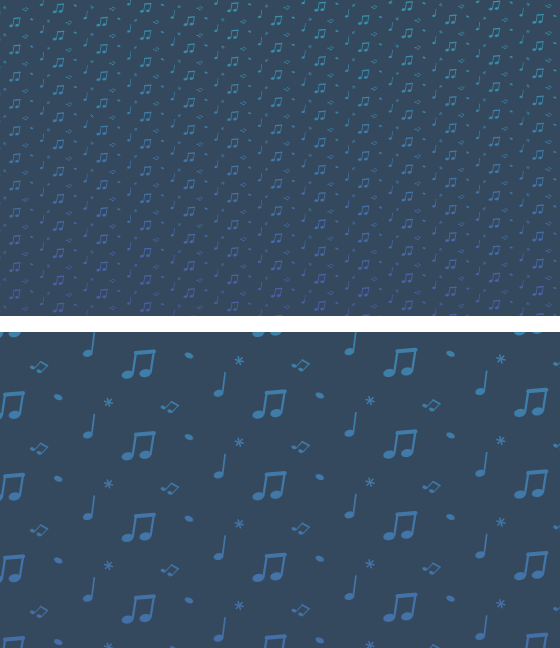
Top: the whole. Bottom: its middle third, enlarged.
This pattern is drawn by a Shadertoy shader. Its source:

```glsl
// Lengths are in hundredths of the canvas height
#define COLUMN_STEP 13.797
#define ROW_STEP 8.61
#define COLUMN_RISE 4.395
#define ORIGIN vec2(4.7, 6.84)
#define STEM_RADIUS 0.12
#define BEAM_RADIUS 0.21
#define MINI_SCALE 0.43
#define MINI_TURN 0.6
#define BACKGROUND vec3(0.204, 0.286, 0.369)
#define INK_LOW vec3(0.30, 0.36, 0.65)
#define INK_HIGH vec3(0.21, 0.58, 0.67)

mat2 rotation(float a) {
    float c = cos(a), s = sin(a);
    return mat2(c, s, -s, c);
}

// Offset from the nearest point of the staggered lattice
vec2 latticeOffset(vec2 p) {
    float column = round(p.x / COLUMN_STEP);
    p -= column * vec2(COLUMN_STEP, COLUMN_RISE);
    p.y -= ROW_STEP * round(p.y / ROW_STEP);
    return p;
}

float segment(vec2 p, vec2 a, vec2 b, float radius) {
    vec2 pa = p - a, ba = b - a;
    float h = clamp(dot(pa, ba) / dot(ba, ba), 0.0, 1.0);
    return length(pa - ba * h) - radius;
}

float ellipse(vec2 p, vec2 radii, float tilt) {
    p = rotation(-tilt) * p;
    return (length(p / radii) - 1.0) * min(radii.x, radii.y);
}

float beamedNotes(vec2 p) {
    vec2 leftTop = vec2(-0.28, 1.20), rightTop = vec2(1.62, 1.36);
    float d = ellipse(p - vec2(-1.16, -1.09), vec2(0.62, 0.42), 0.2);
    d = min(d, ellipse(p - vec2(0.72, -0.93), vec2(0.62, 0.42), 0.2));
    d = min(d, segment(p, vec2(-0.62, -1.0), leftTop, STEM_RADIUS));
    d = min(d, segment(p, vec2(1.27, -0.85), rightTop, STEM_RADIUS));
    return min(d, segment(p, leftTop, rightTop, BEAM_RADIUS));
}

float singleNote(vec2 p) {
    float d = ellipse(p, vec2(0.52, 0.36), 0.25);
    return min(d, segment(p, vec2(0.42, 0.1), vec2(0.68, 2.15), 0.09));
}

// Six spokes, folded into one sector
float asterisk(vec2 p) {
    float sector = radians(60.0);
    float a = atan(p.y, p.x) + 0.25;
    a -= sector * round(a / sector);
    vec2 q = length(p) * vec2(cos(a), sin(a));
    return segment(q, vec2(0.0), vec2(0.42, 0.0), 0.08);
}

void mainImage(out vec4 fragColor, in vec2 fragCoord) {
    vec2 uv = fragCoord / iResolution.xy;
    float pixel = 100.0 / iResolution.y;
    vec2 p = fragCoord * pixel - ORIGIN;

    // Motifs of one cell
    float d = beamedNotes(latticeOffset(p));
    d = min(d, singleNote(latticeOffset(p - vec2(-5.35, 1.16))));
    d = min(d, asterisk(latticeOffset(p - vec2(-3.17, -4.0))));
    d = min(d, ellipse(latticeOffset(p - vec2(5.32, 0.93)), vec2(0.46, 0.28), -0.4));
    vec2 mini = rotation(MINI_TURN) * latticeOffset(p - vec2(3.28, 4.17));
    d = min(d, beamedNotes(mini / MINI_SCALE) * MINI_SCALE);

    // Ink shifts from violet to teal, slightly slanted
    float blend = clamp(uv.y + 0.12 * (uv.x - 0.5), 0.0, 1.0);
    vec3 ink = mix(INK_LOW, INK_HIGH, blend);
    float coverage = clamp(0.5 - d / pixel, 0.0, 1.0);
    fragColor = vec4(mix(BACKGROUND, ink, coverage), 1.0);
}
```
